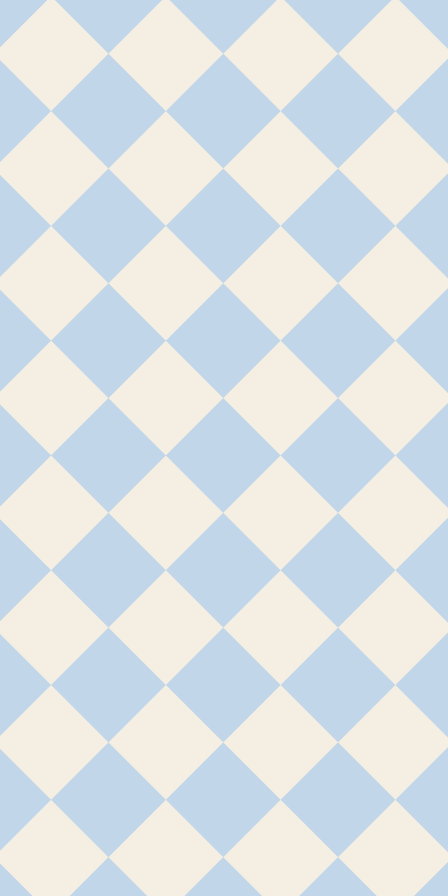
Give the GLSL for this pattern, as a WebGL 2 fragment shader.

```glsl
#version 300 es
precision highp float;
// Diagonal checkerboard: cream diamonds on pale blue, touching at their corners.
// Each square cell holds one diamond, drawn from its Manhattan distance
// to the cell centre; about 3.9 cells span the canvas width.

uniform vec2 u_resolution;
out vec4 fragColor;

// Signed distance to the diamond edges, in cell units; negative inside.
float diamondGrid(vec2 p) {
    vec2 offset = abs(fract(p + 0.5) - 0.5);
    return (offset.x + offset.y - 0.5) * 0.70710678;
}

void main() {
    const float cellSize = 0.2562;  // fraction of the canvas width
    const vec3 cream = vec3(0.961, 0.933, 0.886);
    const vec3 blue = vec3(0.757, 0.839, 0.910);

    // Canvas position, measured from the centre of the lower left diamond
    vec2 uv = gl_FragCoord.xy / u_resolution.x;
    float edge = diamondGrid((uv - vec2(0.1140, 0.0867)) / cellSize);

    // Smooth the edge over about one pixel
    float halfPixel = 0.6 / (u_resolution.x * cellSize);
    fragColor = vec4(mix(cream, blue, smoothstep(-halfPixel, halfPixel, edge)), 1.0);
}
```
